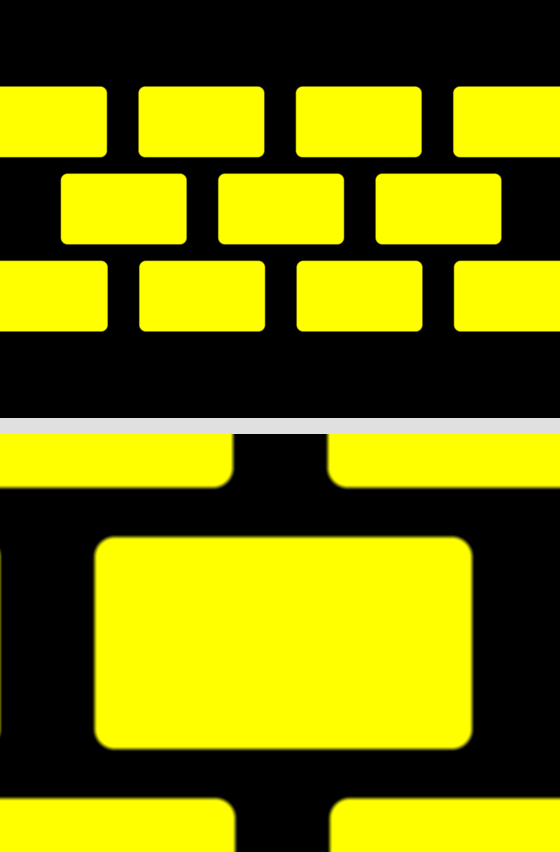
Top, the full canvas; bottom, a detail of the centre.
Reproduce this pattern procedurally as a WebGL 1 fragment shader.

```glsl
precision highp float;
// Three staggered rows of rounded yellow bricks on black.

uniform vec2 u_resolution;

// Lengths are fractions of the canvas width.
const vec2 PITCH = vec2(0.281, 0.1556);
const vec2 HALF_BRICK = vec2(0.1123, 0.0631);
const float CORNER_RADIUS = 0.0120;
const float EDGE_SOFTNESS = 0.0018;
const float OUTER_ROW = 1.0;     // rows run from -1 to 1
const float MIDDLE_REACH = 1.0;  // outermost column of the middle row
const float STAGGER = 0.5;       // column shift of the outer rows
const vec3 DRIFT = vec3(0.0020, -0.00065, -0.00115);
const vec3 BRICK_COLOR = vec3(1.0, 1.0, 0.0);
const vec3 GROUND_COLOR = vec3(0.0);

float roundedBox(vec2 p, vec2 halfSize, float radius) {
  vec2 q = abs(p) - halfSize + radius;
  return length(max(q, 0.0)) + min(max(q.x, q.y), 0.0) - radius;
}

// Slight sideways misalignment, quadratic in the row index.
float rowDrift(float row) {
  return DRIFT.x + row * (DRIFT.y + row * DRIFT.z);
}

// Distance to the nearest brick; the middle row holds one brick fewer.
float brickDistance(vec2 p) {
  float row = clamp(floor(p.y / PITCH.y + 0.5), -OUTER_ROW, OUTER_ROW);
  float shift = STAGGER * abs(row);
  float reach = MIDDLE_REACH + shift;
  float x = p.x - rowDrift(row);
  float column = floor(x / PITCH.x - shift + 0.5) + shift;
  column = clamp(column, -reach, reach);
  vec2 local = vec2(x, p.y) - vec2(column, row) * PITCH;
  return roundedBox(local, HALF_BRICK, CORNER_RADIUS);
}

void main() {
  vec2 p = (gl_FragCoord.xy - 0.5 * u_resolution) / u_resolution.x;
  float soft = max(EDGE_SOFTNESS, 0.75 / u_resolution.x);
  float coverage = 1.0 - smoothstep(-soft, soft, brickDistance(p));
  gl_FragColor = vec4(mix(GROUND_COLOR, BRICK_COLOR, coverage), 1.0);
}
```
